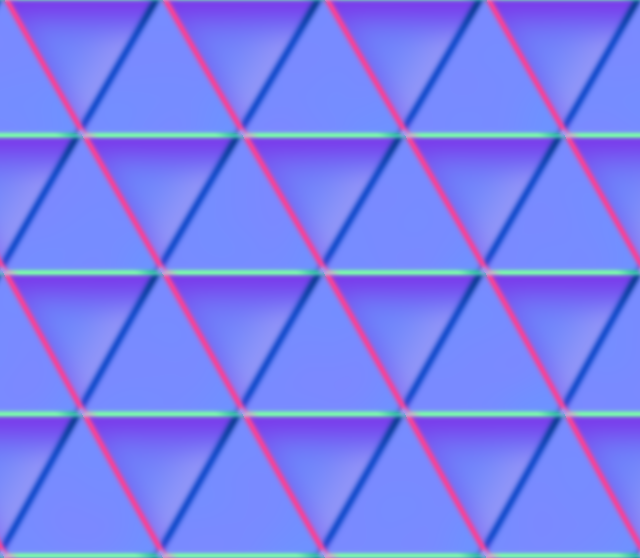
Give the GLSL for this texture map, as a Shadertoy shader.

```glsl
// Tileable normal-map style relief of interlocking triangles, four across and
// four rows down. Three families of parallel lines give wrapped barycentric
// coordinates, from which the sunken faces, bevels and corners are shaded.

const float TAU = 6.2831853;
const vec2  CELLS = vec2(4.0, 4.0);          // triangles across, rows down
const vec2  LATTICE_SHIFT = vec2(0.0146, 0.0454);
const vec2  LATTICE_SWAY = vec2(0.0104, -0.0149);
const float ROW_HEIGHT = 0.872;              // in cell widths
const float INSET = 0.0125;                  // bevel centre inside the face
const float RED_WIDTH = 0.023;
const float BLUE_WIDTH = 0.028;
const float GREEN_WIDTH = 0.021;
const float CORNER_RADIUS = 0.028;
const float SHADE_DEPTH = 0.19;              // violet fade below the top bevel
const float NOISE_CELLS = 8.0;
const float NOISE_TINT = 0.35;

const vec3 FLAT_BLUE  = vec3(0.47, 0.545, 1.0);
const vec3 SKY_TINT   = vec3(0.39, 0.60, 1.0);
const vec3 FACE_BLUE  = vec3(0.44, 0.50, 0.98);
const vec3 VIOLET     = vec3(0.48, 0.22, 0.92);
const vec3 LAVENDER   = vec3(0.60, 0.60, 0.97);
const vec3 RED_BEVEL  = vec3(0.96, 0.26, 0.60);
const vec3 BLUE_BEVEL = vec3(0.09, 0.30, 0.80);
const vec3 DEEP_TEAL  = vec3(0.06, 0.23, 0.58);
const vec3 GREEN_BEVEL = vec3(0.48, 0.97, 0.68);
const vec3 TEAL_END   = vec3(0.20, 0.74, 0.66);
const vec3 PINK_END   = vec3(0.80, 0.68, 0.78);
const vec3 CORNER     = vec3(0.62, 0.58, 0.95);

vec2 gradientAt(vec2 node) {
    node = mod(node, NOISE_CELLS);
    float angle = TAU * fract(sin(dot(node, vec2(12.99, 78.23))) * 4375.85);
    return vec2(cos(angle), sin(angle));
}

// Gradient noise wrapping every NOISE_CELLS
float gradientNoise(vec2 p) {
    vec2 i = floor(p), f = p - i;
    vec2 s = f * f * f * (f * (f * 6.0 - 15.0) + 10.0);
    vec2 e = vec2(1.0, 0.0);
    float low  = mix(dot(gradientAt(i), f), dot(gradientAt(i + e.xy), f - e.xy), s.x);
    float high = mix(dot(gradientAt(i + e.yx), f - e.yx), dot(gradientAt(i + e.xx), f - e.xx), s.x);
    return mix(low, high, s.y);
}

float bell(float d, float width) {
    return exp(-d * d / (width * width));
}

// Signed offset to the nearest whole number
vec3 centred(vec3 v) {
    return fract(v + 0.5) - 0.5;
}

void mainImage(out vec4 fragColor, in vec2 fragCoord) {
    vec2 uv = fragCoord / iResolution.xy;

    // Slightly uneven lattice that still closes at the edges
    vec2 p = uv * CELLS - LATTICE_SHIFT
           - LATTICE_SWAY * cos(TAU * (uv - vec2(0.729, 0.0)));

    // Line families: x red, y blue, z green
    vec3 lines = vec3(p.x + 0.5 * p.y, 0.5 * p.y - p.x, -p.y);
    vec3 bary = fract(lines);
    bool pointsDown = bary.x + bary.y + bary.z < 1.5;
    float inward = min(bary.x, min(bary.y, bary.z)) * ROW_HEIGHT - INSET;
    float sunken = pointsDown ? smoothstep(-INSET, INSET, inward) : 0.0;

    // Upright faces: nearly flat, with a faint sky tint
    float cloud = gradientNoise(uv * NOISE_CELLS);
    float sky = NOISE_TINT * cloud + 0.5 * smoothstep(0.5, 1.0, 1.0 - bary.y);
    vec3 upright = mix(FLAT_BLUE, SKY_TINT, sky);

    // Sunken faces: lavender on the right, violet on the left and under the top
    vec3 face = mix(FACE_BLUE, SKY_TINT, 0.25 + NOISE_TINT * cloud);
    face = mix(face, LAVENDER, 0.85 * bell(bary.y, 0.27) * smoothstep(0.1, 0.4, bary.z));
    face = mix(face, VIOLET, 0.30 * bell(bary.x, 0.12));
    face = mix(face, VIOLET, bell(bary.z * ROW_HEIGHT, SHADE_DEPTH));
    vec3 color = mix(upright, face, sunken);

    // Bevels, changing hue along their length
    vec3 offset = centred(lines - INSET / ROW_HEIGHT) * ROW_HEIGHT;
    float rise = fract(p.y);
    vec3 blue = mix(BLUE_BEVEL, DEEP_TEAL, smoothstep(0.65, 0.98, rise));
    blue = mix(blue, VIOLET, 0.45 * (1.0 - smoothstep(0.0, 0.15, rise)));
    color = mix(color, blue, 0.95 * bell(offset.y, BLUE_WIDTH));
    color = mix(color, RED_BEVEL, 0.95 * bell(offset.x, RED_WIDTH));

    vec3 green = mix(PINK_END, GREEN_BEVEL, smoothstep(0.02, 0.12, bary.x));
    green = mix(green, TEAL_END, smoothstep(0.82, 0.97, bary.x));
    color = mix(color, green, 0.97 * bell(offset.z, GREEN_WIDTH));

    // Soft corners where the three families cross
    vec3 toNode = centred(lines);
    float nodeDistance = ROW_HEIGHT * sqrt(dot(toNode, toNode) / 1.5);
    color = mix(color, CORNER, 0.85 * bell(nodeDistance, CORNER_RADIUS));

    fragColor = vec4(clamp(color, 0.0, 1.0), 1.0);
}
```
